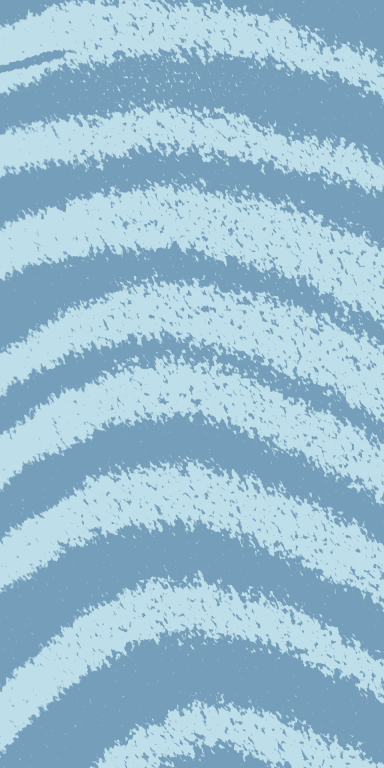
Write a Shadertoy shader that draws this pattern.

```glsl
const vec3 BASE_BLUE = vec3(0.46, 0.62, 0.73);
const vec3 CHALK_BLUE = vec3(0.745, 0.875, 0.915);
const int ARCH_COUNT = 8;
const vec2 GRAIN_SCALE = vec2(72.0, 54.0);   // grain cells per canvas width
const float GRAIN_SLANT = 0.4;
const float EDGE_FRAY = 0.05;                // width over which an edge breaks up
const float CHALK_FILL = 0.45;               // solidity inside an arch
const float SOFTNESS = 0.17;
const float WOBBLE = 0.022;

// Hand-drawn irregularity: apex depth, left drop, right drop, half width
const vec4 ARCHES[ARCH_COUNT] = vec4[ARCH_COUNT](
    vec4(0.065, 0.090, 0.138, 0.065), vec4(0.339, 0.065, 0.130, 0.048),
    vec4(0.563, 0.100, 0.180, 0.080), vec4(0.805, 0.160, 0.200, 0.070),
    vec4(1.016, 0.195, 0.210, 0.068), vec4(1.286, 0.185, 0.210, 0.074),
    vec4(1.581, 0.300, 0.185, 0.065), vec4(1.891, 0.510, 0.170, 0.054));
// Widening from left to right
const float TAPER[ARCH_COUNT] = float[ARCH_COUNT](
    -0.7, -0.4, 0.4, 0.6, 0.0, 0.2, -0.6, 0.2);

float hash(vec2 p) {
    vec3 q = fract(p.xyx * 0.1031);
    q += dot(q, q.yzx + 33.33);
    return fract((q.x + q.y) * q.z);
}

float cornerSlope(vec2 cell, vec2 offset) {
    float angle = 6.2832 * hash(cell);
    return dot(vec2(cos(angle), sin(angle)), offset);
}

float gradientNoise(vec2 p) {
    vec2 i = floor(p), f = fract(p);
    vec2 u = f * f * f * (f * (f * 6.0 - 15.0) + 10.0);
    vec2 e = vec2(0.0, 1.0);
    return mix(mix(cornerSlope(i, f), cornerSlope(i + e.yx, f - e.yx), u.x),
               mix(cornerSlope(i + e, f - e), cornerSlope(i + 1.0, f - 1.0), u.x), u.y);
}

float chalkGrain(vec2 q) {
    return gradientNoise(q) + 0.6 * gradientNoise(q * 2.1 + 17.0)
         + 0.5 * gradientNoise(q * 0.4 + 5.0);
}

// Positive inside the arch, measured vertically
float archEdge(int index, vec2 p) {
    vec4 arch = ARCHES[index];
    float seed = float(index) * 7.3;
    float apexX = 0.46 + 0.11 * pow(float(index) / 7.0, 6.0);
    float side = p.x - apexX;
    float drop = side < 0.0 ? arch.y * pow(-side / apexX, 2.0)
                            : arch.z * pow(side / (1.0 - apexX), 1.5);
    float centre = arch.x + drop + WOBBLE * gradientNoise(vec2(p.x * 6.0, seed + 0.4));
    float halfWidth = arch.w * (1.0 + TAPER[index] * (p.x - 0.5));
    halfWidth += 0.6 * WOBBLE * gradientNoise(vec2(p.x * 9.0, seed + 60.5));
    return halfWidth - abs(p.y - centre);
}

void mainImage(out vec4 fragColor, in vec2 fragCoord) {
    // Canvas width is 1, depth runs downward from the top
    vec2 p = vec2(fragCoord.x, iResolution.y - fragCoord.y) / iResolution.x;

    float edge = -1.0;
    for (int i = 0; i < ARCH_COUNT; i++) edge = max(edge, archEdge(i, p));

    // Crease splitting the left end of the top arch
    float crease = abs(p.y - 0.18 + 0.27 * p.x);
    edge -= 0.1 * (1.0 - smoothstep(0.0, 0.025, crease))
                * (1.0 - smoothstep(0.05, 0.3, p.x));

    // Dry chalk: solid on the left, broken on the right
    vec2 q = vec2(p.x - GRAIN_SLANT * p.y, p.y) * GRAIN_SCALE;
    float roughness = mix(0.6, 1.12, smoothstep(0.0, 0.5, p.x));
    float chalk = clamp(edge / EDGE_FRAY, -2.0, CHALK_FILL) + roughness * chalkGrain(q);

    // Dust, densest below the top arch
    vec2 dustOffset = (p - vec2(0.4, 0.21)) / vec2(0.3, 0.07);
    float dustZone = exp(-dot(dustOffset, dustOffset));
    float dust = gradientNoise(q * 1.7 + 31.0) - mix(0.6, 0.36, dustZone);
    chalk = max(chalk, 2.0 * dust - 0.05);

    float blur = max(SOFTNESS, 0.7 * fwidth(chalk));
    float coverage = smoothstep(-blur, blur, chalk);
    fragColor = vec4(mix(BASE_BLUE, CHALK_BLUE, coverage), 1.0);
}
```
